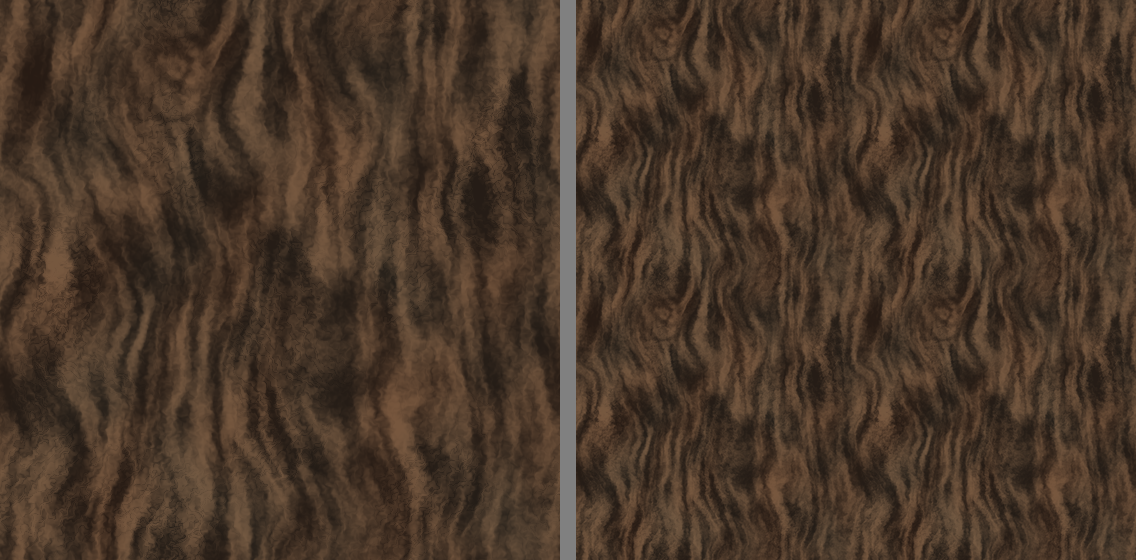
Left: one tile. Right: repeated 2 by 2.
Write a Shadertoy shader that draws this texture.

```glsl
vec2 gradient(vec2 cell, float seed) {
    float angle = 6.2832 * fract(sin(dot(cell, vec2(127.1, 311.7)) + seed * 17.3) * 43758.5);
    return vec2(cos(angle), sin(angle));
}

// Gradient noise that wraps after a whole number of cells
float noise(vec2 uv, vec2 cells, float seed) {
    vec2 p = uv * cells;
    vec2 i = floor(p);
    vec2 f = p - i;
    vec2 fade = f * f * f * (f * (f * 6.0 - 15.0) + 10.0);
    vec4 corner;
    for (int k = 0; k < 4; k++) {
        vec2 o = vec2(k & 1, k >> 1);
        corner[k] = dot(gradient(mod(i + o, cells), seed), f - o);
    }
    return mix(mix(corner.x, corner.y, fade.x), mix(corner.z, corner.w, fade.x), fade.y);
}

// Short dark slanted cracks, slope is a whole number
float cracks(vec2 uv, float slope, float seed) {
    vec2 sheared = vec2(uv.x, uv.y + slope * uv.x);
    float n = noise(sheared, vec2(26.0, 62.0), seed);
    float patches = smoothstep(0.02, 0.3, noise(uv, vec2(5.0, 4.0), seed + 1.0));
    return patches * smoothstep(0.16, 0.0, abs(n));
}

void mainImage(out vec4 fragColor, in vec2 fragCoord) {
    vec2 uv = fragCoord / iResolution.xy;

    // Slow bends, small wobbles and ragged edges
    vec2 ragged = 0.007 * vec2(noise(uv, vec2(64.0, 58.0), 1.0), noise(uv, vec2(56.0, 44.0), 2.0))
                + 0.004 * vec2(noise(uv, vec2(130.0), 3.0), noise(uv, vec2(120.0), 4.0));
    vec2 bent = uv + ragged;
    bent.x += 0.11 * noise(uv, vec2(3.0), 5.0) + 0.03 * noise(uv, vec2(9.0, 8.0), 6.0);
    bent.y += 0.05 * noise(uv, vec2(14.0, 5.0), 7.0);

    // Fibres part around one knot
    vec2 toKnot = fract(uv - vec2(0.31, 0.88) + 0.5) - 0.5;
    toKnot += 0.035 * vec2(noise(uv, vec2(11.0), 8.0), noise(uv, vec2(11.0), 9.0)) + ragged;
    float radius = length(toKnot * vec2(1.0, 0.75));
    bent.x -= 0.5 * toKnot.x * exp(-50.0 * radius * radius);
    float knot = 0.85 * smoothstep(0.11, 0.03, radius);

    // Upright streaks, stronger in some regions
    float streak = smoothstep(-0.3, 0.3, noise(bent, vec2(27.0, 5.0), 10.0)) - 0.5;
    float rings = 0.42 * sin(170.0 * radius + 5.0 * noise(uv, vec2(16.0), 11.0));
    streak = mix(streak, rings, knot);
    float strength = 1.0 + 1.3 * noise(uv, vec2(4.0), 12.0);
    float tone = 2.1 * strength * streak;
    tone += 1.7 * (1.0 - knot) * noise(bent, vec2(46.0, 11.0), 13.0);

    // Broad blotches and smudges
    tone += 1.9 * noise(bent, vec2(6.0, 4.0), 14.0);
    tone += 1.5 * noise(bent, vec2(15.0, 10.0), 15.0);

    // Fine fibres and grain
    tone += 1.0 * noise(bent, vec2(96.0, 30.0), 16.0);
    tone += 0.8 * noise(bent, vec2(74.0, 62.0), 17.0);
    tone += 0.7 * noise(uv + ragged, vec2(170.0, 140.0), 18.0);

    // Cracked patches
    vec2 rough = uv + 2.0 * ragged + 0.03 * noise(uv, vec2(7.0), 19.0);
    tone += 0.12 - 0.75 * (cracks(rough, 1.0, 20.0) + cracks(rough, -1.0, 30.0));

    // Dark furrows to light ridges, with a faint shift from olive to rust
    float light = smoothstep(-2.6, 3.2, tone);
    vec3 color = mix(vec3(0.145, 0.11, 0.085), vec3(0.46, 0.345, 0.25), light);
    color += vec3(0.02, -0.008, -0.015) * noise(bent, vec2(8.0, 5.0), 40.0);
    fragColor = vec4(color, 1.0);
}
```
